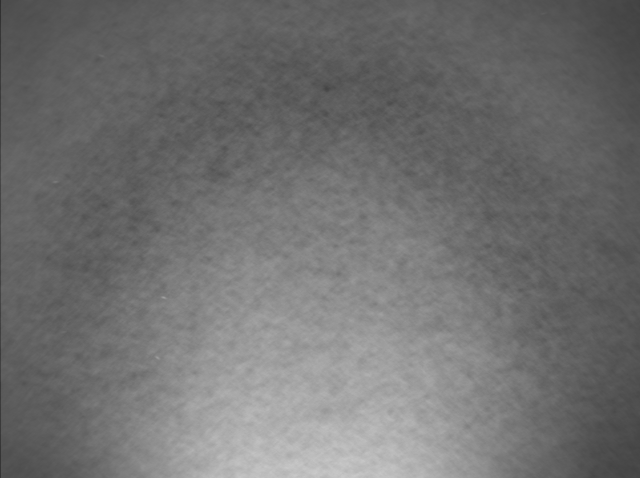
This texture is drawn by a WebGL 1 fragment shader. Its source:

```glsl
precision highp float;
// Soft grey felt surface lit by a pool of light from below, framed by a dim arch.
uniform vec2 u_resolution;

const float HAZE = 0.402;               // grey of the unlit surface
const float POOL_GAIN = 0.355;          // extra light at the bottom centre
const float POOL_TOP = 0.86;            // height where the pool has faded out
const float POOL_FALLOFF = 1.35;
const float ARCH_DEPTH = 0.045;         // darkness of the arch band
const vec2 ARCH_CENTER = vec2(0.495, 0.25);
const vec2 ARCH_RADII = vec2(0.39, 0.58);
const float VIGNETTE = 0.10;
const float CLOUD_GAIN = 0.040;
const float FUR_GAIN = 0.085;
const float FUR_SLANT = 0.45;           // lean of the two crossed fibre layers
const float PILE_BEND = 0.45;           // how far the clouds follow the arch
const float SPOT_GAIN = 0.075;
const float GLINT_GAIN = 0.16;

float hash(vec2 p) {
  p = fract(p * vec2(0.1031, 0.1137));
  p += dot(p, p.yx + 33.33);
  return fract((p.x + p.y) * p.x * 17.31 + p.y * 9.17);
}

float valueNoise(vec2 p) {
  vec2 cell = floor(p);
  vec2 f = fract(p);
  f = f * f * (3.0 - 2.0 * f);
  float low = mix(hash(cell), hash(cell + vec2(1.0, 0.0)), f.x);
  float high = mix(hash(cell + vec2(0.0, 1.0)), hash(cell + vec2(1.0, 1.0)), f.x);
  return mix(low, high, f.y);
}

// Layered noise, centred on zero; the stretch direction is kept.
float layers(vec2 p) {
  float sum = 0.0;
  float gain = 0.5;
  for (int i = 0; i < 4; i++) {
    sum += gain * (valueNoise(p) - 0.5);
    p = p * 1.93 + vec2(17.3, 31.7);
    gain *= 0.62;
  }
  return sum;
}

// Scattered soft marks: one per cell, kept with the given chance.
float scatter(vec2 p, float chance, vec2 size, float seed) {
  vec2 cell = floor(p);
  float marks = 0.0;
  for (int j = -1; j <= 1; j++) {
    for (int i = -1; i <= 1; i++) {
      vec2 id = cell + vec2(float(i), float(j)) + seed;
      vec2 spot = id - seed + 0.2 + 0.6 * vec2(hash(id + 3.7), hash(id + 41.9));
      float angle = 1.6 * (hash(id + 71.3) - 0.5);
      vec2 d = p - spot;
      d = mat2(cos(angle), -sin(angle), sin(angle), cos(angle)) * d / size;
      float keep = step(hash(id + 11.1), chance);
      marks += keep * (0.4 + 0.6 * hash(id + 23.5)) * exp(-dot(d, d));
    }
  }
  return marks;
}

// Broad light: haze, vignette, dark arch and bright pool.
float lighting(vec2 uv) {
  float rise = max(uv.y - ARCH_CENTER.y, 0.0);
  float side = (uv.x - ARCH_CENTER.x) / ARCH_RADII.x;
  float r = length(vec2(side, rise / ARCH_RADII.y));

  float light = HAZE - VIGNETTE * smoothstep(0.42, 0.75, length(uv - vec2(0.48, 0.48)));
  light -= 0.035 * smoothstep(0.86, 1.0, uv.x);

  float width = r < 0.97 ? 0.30 : 0.21;
  float band = (r - 0.97) / width;
  light -= ARCH_DEPTH * exp(-band * band) * mix(0.2, 1.0, smoothstep(0.1, 0.6, uv.y));

  float mask = 1.0 - smoothstep(0.18, 1.16, length(vec2(side, rise * 0.7)));
  float fade = pow(max(1.0 - uv.y / POOL_TOP, 0.0), POOL_FALLOFF);
  return light + POOL_GAIN * mask * fade;
}

void main() {
  vec2 uv = gl_FragCoord.xy / u_resolution;
  float aspect = u_resolution.x / u_resolution.y;
  vec2 p = vec2(uv.x * aspect, uv.y);

  // Clouds bend along the arch; fibres cross in two leaning layers.
  float across = uv.x - ARCH_CENTER.x;
  vec2 pile = p + vec2(0.0, PILE_BEND * across * across);
  vec2 furUp = pile - vec2(0.0, FUR_SLANT * p.x);
  vec2 furDown = pile + vec2(0.0, FUR_SLANT * p.x);

  // Detail is clearest near the middle and fades into the outer haze.
  float clarity = 1.0 - smoothstep(0.25, 0.65, length((uv - vec2(0.5, 0.4)) * vec2(1.0, 0.8)));
  clarity = mix(0.28, 1.0, clarity);

  float grey = lighting(uv);
  grey += CLOUD_GAIN * layers(pile * vec2(7.0, 12.0) + 4.0) * mix(0.5, 1.0, clarity);
  float fur = layers(furUp * vec2(50.0, 85.0)) + layers(furDown * vec2(50.0, 85.0) + 63.0);
  grey += FUR_GAIN * clarity * fur;

  // Dark flecks, small and large, and a few bright fibres.
  float flecks = scatter(p * vec2(26.0, 34.0), 0.35, vec2(0.22, 0.20), 5.0);
  float patches = scatter(pile * vec2(8.0, 13.0), 0.28, vec2(0.32, 0.20), 57.0);
  float ragged = 0.7 + 1.5 * layers(pile * vec2(34.0, 46.0) + 9.0);
  grey -= SPOT_GAIN * clarity * ragged * (0.75 * flecks + 0.55 * patches);
  float glints = scatter(p * vec2(13.0, 15.0), 0.03, vec2(0.08, 0.035), 91.0);
  grey += GLINT_GAIN * clarity * glints;

  // Thin shaded rim at the left side.
  grey -= 0.12 * (1.0 - smoothstep(0.0005, 0.0025, uv.x));

  gl_FragColor = vec4(vec3(clamp(grey, 0.0, 1.0)), 1.0);
}
```
